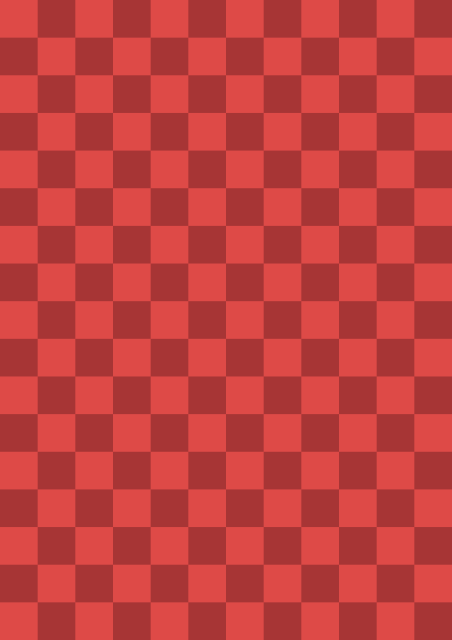
Reproduce this pattern procedurally as a Shadertoy shader.

```glsl
// A flat two-tone red checkerboard, 12 cells across and 17 down.
// Each axis gives a box-filtered square wave of alternating sign;
// the product of the two waves selects the light or the dark red.

const vec2 CELL_COUNT = vec2(12.0, 17.0);
const vec3 LIGHT_RED = vec3(0.87, 0.29, 0.28);
const vec3 DARK_RED = vec3(0.655, 0.208, 0.208);

// Square wave per axis: +1 in even cells, -1 in odd ones, smoothed over one pixel
vec2 squareWave(vec2 cellPos, vec2 pixelSize) {
    vec2 parity = 1.0 - 2.0 * mod(floor(cellPos), 2.0);
    vec2 edgeDistance = 0.5 - abs(fract(cellPos) - 0.5);
    return parity * clamp(2.0 * edgeDistance / pixelSize, 0.0, 1.0);
}

// Checker coverage: 1 in cells whose indices sum to an even number, else 0
float checker(vec2 cellPos, vec2 pixelSize) {
    vec2 wave = squareWave(cellPos, pixelSize);
    return 0.5 + 0.5 * wave.x * wave.y;
}

void mainImage(out vec4 fragColor, in vec2 fragCoord) {
    vec2 pixelSize = CELL_COUNT / iResolution.xy;
    float lightCover = checker(fragCoord * pixelSize, pixelSize);
    fragColor = vec4(mix(DARK_RED, LIGHT_RED, lightCover), 1.0);
}
```
